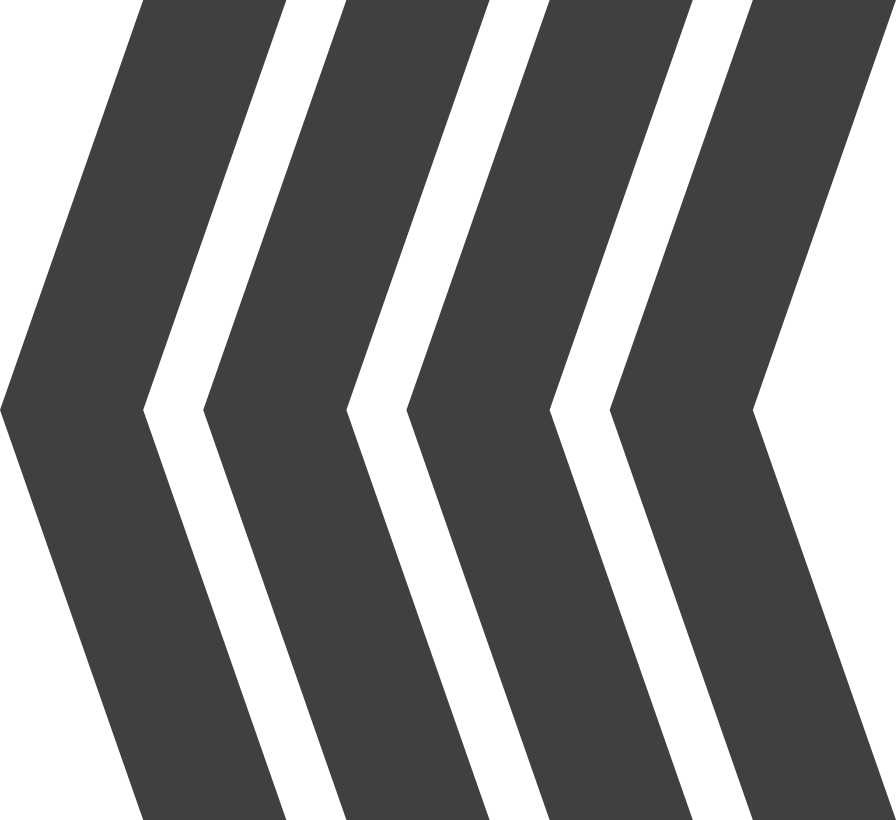
Write a WebGL 1 fragment shader that draws this pattern.

```glsl
precision highp float;

// Four solid chevrons pointing left, side by side on a plain ground.
// The x axis is sheared about mid-height so each chevron becomes a straight
// band, which is then repeated and drawn from its distance to the band edge.

uniform vec2 u_resolution;

const vec3 INK = vec3(0.25);
const vec3 GROUND = vec3(1.0);
const float COUNT = 4.0;   // chevrons across
const float BAND = 0.1598; // band width, in canvas widths
const float SLANT = 0.1598; // sideways run from tip to top or bottom edge
const float PITCH = (1.0 - BAND - SLANT) / (COUNT - 1.0);

// Signed horizontal distance to the nearest band; negative inside.
float bandDistance(float x) {
    float gap = PITCH - BAND;
    float index = clamp(floor((x + 0.5 * gap) / PITCH), 0.0, COUNT - 1.0);
    return abs(x - index * PITCH - 0.5 * BAND) - 0.5 * BAND;
}

void main() {
    vec2 uv = gl_FragCoord.xy / u_resolution;

    // Straighten the chevrons into vertical bands.
    float sheared = uv.x - SLANT * abs(2.0 * uv.y - 1.0);

    // Change in sheared x over one pixel, taken across the slanted edge.
    float pixel = length(vec2(1.0, 2.0 * SLANT) / u_resolution);

    float coverage = clamp(0.5 - bandDistance(sheared) / pixel, 0.0, 1.0);
    gl_FragColor = vec4(mix(GROUND, INK, coverage), 1.0);
}
```
